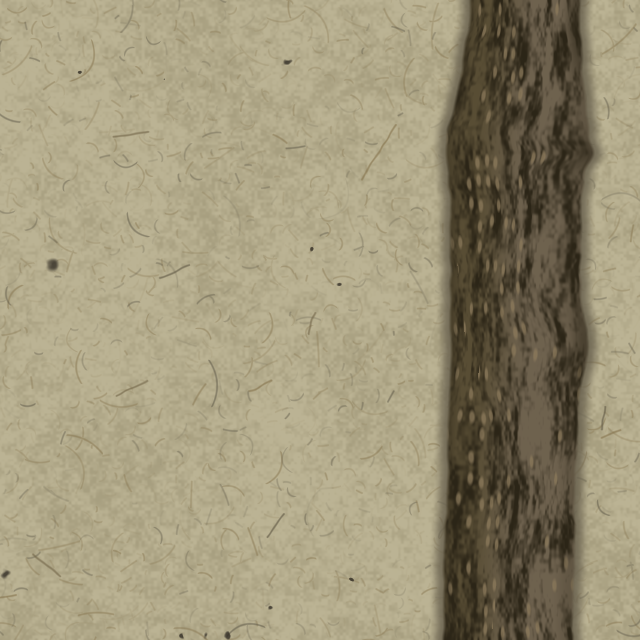
Write a WebGL 2 fragment shader that draws this texture.

```glsl
#version 300 es
precision highp float;
// Fibrous handmade paper crossed by an upright strip of weathered bark.
// Paper: value noise, layers of hashed curved fibres and a few larger flecks.
// Bark: two edge curves give a strip coordinate for stretched grain and pale chips.

uniform vec2 u_resolution;
out vec4 fragColor;

const vec3 PAPER_LIGHT = vec3(0.735, 0.703, 0.580);
const vec3 PAPER_DARK  = vec3(0.655, 0.622, 0.500);
const vec3 FIBRE_TAN   = vec3(0.53, 0.46, 0.31);
const vec3 FIBRE_GREY  = vec3(0.35, 0.33, 0.27);
const vec3 SPECK       = vec3(0.19, 0.17, 0.14);
const vec3 BARK_DARK   = vec3(0.17, 0.145, 0.09);
const vec3 BARK_OLIVE  = vec3(0.32, 0.28, 0.19);
const vec3 BARK_GREY   = vec3(0.40, 0.355, 0.285);
const vec3 BARK_CHIP   = vec3(0.55, 0.48, 0.36);
const vec3 SHADOW      = vec3(0.40, 0.37, 0.30);
const float SHADOW_WIDTH = 0.024;
const float STRAND_WIDTH = 0.0013;

// Larger strands (start, end) and specks (centre, radius)
const vec4 STRANDS[11] = vec4[11](
  vec4(.566, .720, .618, .805), vec4(.178, .786, .232, .794), vec4(.250, .566, .297, .587),
  vec4(.390, .388, .423, .405), vec4(.482, .479, .492, .512), vec4(.940, .329, .945, .365),
  vec4(.940, .316, .970, .329), vec4(.182, .381, .230, .405), vec4(.417, .160, .445, .197),
  vec4(.000, .066, .026, .070), vec4(.052, .134, .094, .100));
const vec3 SPECKS[12] = vec3[12](
  vec3(.449, .902, .005), vec3(.081, .586, .012), vec3(.126, .888, .003), vec3(.530, .557, .004),
  vec3(.423, .052, .005), vec3(.322, .008, .006), vec3(.354, .007, .005), vec3(.284, .006, .004),
  vec3(.010, .102, .008), vec3(.254, .874, .003), vec3(.487, .610, .003), vec3(.549, .095, .003));

// Integer hash: four values in 0..1 per lattice cell
vec4 hash4(vec2 cell, uint seed) {
  uvec2 c = uvec2(ivec2(cell));
  uint h = c.x * 1597u + c.y * 51749u + seed * 7919u;
  uvec4 v = uvec4(h, h ^ 3571u, h + 8191u, c.y * 6151u + h) * 747796u + 28913u;
  v ^= v >> 15u; v *= 73244475u;
  v ^= v >> 13u; v *= 66521u;
  v ^= v >> 16u;
  return vec4(v & 65535u) / 65535.0;
}

float noise(vec2 p) {
  vec2 i = floor(p), f = fract(p);
  f = f * f * (3.0 - 2.0 * f);
  return mix(mix(hash4(i, 1u).x, hash4(i + vec2(1, 0), 1u).x, f.x),
             mix(hash4(i + vec2(0, 1), 1u).x, hash4(i + vec2(1, 1), 1u).x, f.x), f.y);
}

float bump(float y, float centre, float width) {
  float t = (y - centre) / width;
  return exp(-t * t);
}

// Curved fibres, one per cell; x = tan coverage, y = grey coverage
vec2 fibres(vec2 p, float cells, float width, uint seed, float aa) {
  vec2 g = p * cells, cover = vec2(0);
  for (int k = 0; k < 9; k++) {
    vec2 cell = floor(g) + vec2(k % 3 - 1, k / 3 - 1);
    vec4 a = hash4(cell, seed), b = hash4(cell, seed + 17u);
    float angle = a.z * 6.2832;
    vec2 q = mat2(cos(angle), -sin(angle), sin(angle), cos(angle)) * (g - cell - a.xy);
    q.y -= (b.x - 0.5) * 2.6 * q.x * q.x;
    float d = length(vec2(max(abs(q.x) - mix(0.1, 0.48, b.y), 0.0), q.y)) / cells;
    float m = (1.0 - smoothstep(0.0, width + aa, d)) * a.w * a.w;
    cover = max(cover, b.z < 0.72 ? vec2(m, 0) : vec2(0, m));
  }
  return cover;
}

vec3 paper(vec2 p, float aa) {
  float tone = 0.30 * noise(p * 9.0) + 0.32 * noise(p * 60.0) + 0.38 * noise(p * 210.0);
  vec3 col = mix(PAPER_DARK, PAPER_LIGHT, smoothstep(0.12, 0.72, tone));
  vec2 f = 0.55 * fibres(p, 13.0, 0.0013, 3u, aa);
  f = max(f, 0.50 * fibres(p, 25.0, 0.0011, 5u, aa));
  f = max(f, 0.42 * fibres(p, 46.0, 0.0012, 9u, aa));
  col = mix(mix(col, FIBRE_TAN, f.x), FIBRE_GREY, f.y);
  vec2 wobble = 0.003 * (vec2(noise(p * 70.0), noise(p * 70.0 + 31.0)) - 0.5);
  for (int i = 0; i < 11; i++) {
    vec2 a = STRANDS[i].xy, ab = STRANDS[i].zw - a, q = p + wobble - a;
    float t = clamp(dot(q, ab) / dot(ab, ab), 0.0, 1.0);
    float m = 1.0 - smoothstep(0.0, STRAND_WIDTH + aa, length(q - ab * t));
    col = mix(col, mix(FIBRE_TAN, FIBRE_GREY, float(i % 3) * 0.4), 0.65 * m);
  }
  for (int i = 0; i < 12; i++) {
    float d = length(p + 2.0 * wobble - SPECKS[i].xy) + 0.004 * (noise(p * 160.0) - 0.5);
    col = mix(col, SPECK, 0.8 * (1.0 - smoothstep(0.2, 1.0, d / SPECKS[i].z)));
  }
  return col;
}

vec3 bark(vec2 p, float u) {
  float warp = 0.12 * (noise(vec2(u * 3.0, p.y * 9.0)) - 0.5);
  float s = u + warp;
  float grain = 0.40 * noise(vec2(s * 16.0, p.y * 12.0)) + 0.35 * noise(vec2(s * 36.0, p.y * 34.0))
              + 0.25 * noise(vec2(s * 60.0, p.y * 130.0));
  vec3 col = mix(BARK_OLIVE, BARK_GREY, smoothstep(0.15, 0.6, u));
  col = mix(BARK_DARK, col * 1.08, smoothstep(0.2, 0.68, grain));
  // Pale chips gather left of the middle
  vec2 g = vec2(s * 15.0, p.y * 30.0), cell = floor(g);
  vec4 h = hash4(cell, 23u);
  vec2 q = (fract(g) - 0.5 - 0.3 * (h.xy - 0.5)) / vec2(0.32, 0.42);
  float chance = 0.08 + 0.38 * bump(u, 0.33, 0.17);
  col = mix(col, BARK_CHIP, 0.75 * step(h.z, chance) * (1.0 - smoothstep(0.35, 1.0, length(q))));
  // Darkened rims, upper hollow and right-hand knots
  float knots = bump(p.y, 0.95, 0.06) + 0.7 * bump(p.y, 0.76, 0.03) + 0.7 * bump(p.y, 0.46, 0.06);
  float rim = 0.35 * (1.0 - smoothstep(0.0, 0.1, u)) + (0.2 + 0.5 * knots) * smoothstep(0.82, 0.98, u);
  return mix(col, BARK_DARK, clamp(rim, 0.0, 0.8));
}

void main() {
  vec2 p = gl_FragCoord.xy / u_resolution;
  float aa = 1.0 / min(u_resolution.x, u_resolution.y), y = p.y;
  // Strip edges
  float rough = 0.004 * (noise(vec2(y * 45.0, 4.0)) - 0.5);
  float left = mix(0.693, 0.704, smoothstep(0.0, 0.5, y)) - 0.008 * bump(y, 0.772, 0.05)
             + 0.030 * smoothstep(0.76, 1.0, y) + rough;
  float right = mix(0.895, 0.907, smoothstep(0.0, 0.6, y)) + 0.012 * bump(y, 0.80, 0.08)
              + 0.012 * bump(y, 0.76, 0.02) + 0.015 * bump(y, 0.455, 0.05) - rough;
  float d = max(left - p.x, p.x - right);
  // Paper, soft contact shadow, then bark
  vec3 col = paper(p, aa);
  col = mix(col, SHADOW, 0.78 * (1.0 - smoothstep(0.002, SHADOW_WIDTH, d)));
  float u = (p.x - left) / (right - left);
  col = mix(col, bark(p, u), 1.0 - smoothstep(-0.002 - aa, 0.002 + aa, d));
  fragColor = vec4(col, 1.0);
}
```
